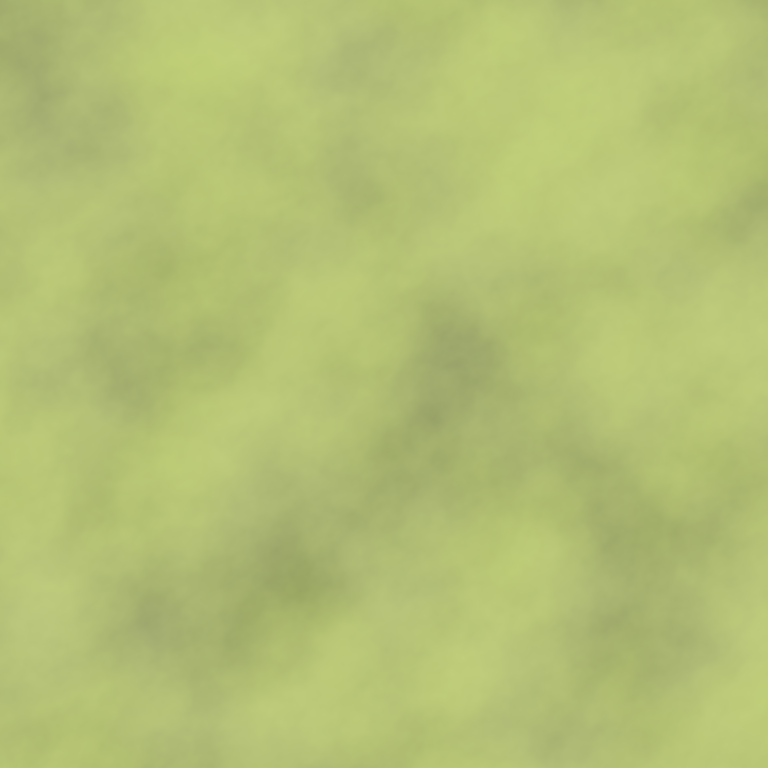
Give the GLSL for this texture, as a three.js fragment shader.

```glsl
// Soft mottled moss green: cloudy light patches with blurred darker stains.
// Rotated octaves of gradient noise set the shade, a slow second field drifts
// the hue towards grey, and a faint fine layer adds a felt-like grain.

varying vec2 vUv;

const vec3 SHADOW_COLOR = vec3(0.585, 0.625, 0.400);
const vec3 LIGHT_COLOR = vec3(0.752, 0.808, 0.480);
const vec3 GREY_DRIFT = vec3(0.000, -0.012, 0.030);

const float PATCH_SCALE = 4.2;     // patches across the canvas
const float GRAIN_SCALE = 52.0;    // grains across the canvas
const float DRIFT_SCALE = 5.0;
const float OCTAVE_GAIN = 0.5;
const int OCTAVES = 6;

const float SHADE_MEAN = 0.70;
const float SHADE_CONTRAST = 0.65;
const float LIGHT_ROLLOFF = 0.32;  // flattens lights, deepens stains
const float GRAIN_AMOUNT = 0.045;
const float STREAK_ANGLE = 0.6;
const float STREAK_STRETCH = 0.85;
const float TAU = 6.2831853;

mat2 rotation(float angle) {
  float c = cos(angle);
  float s = sin(angle);
  return mat2(c, s, -s, c);
}

// Pseudo-random unit vector for a lattice point
vec2 latticeGradient(vec2 cell) {
  vec3 p = fract(vec3(cell.xyx) * vec3(0.1031, 0.1030, 0.0973));
  p += dot(p, p.yzx + 33.33);
  float angle = TAU * fract((p.x + p.y) * p.z);
  return vec2(cos(angle), sin(angle));
}

float gradientNoise(vec2 p) {
  vec2 cell = floor(p);
  vec2 f = fract(p);
  vec2 u = f * f * f * (f * (f * 6.0 - 15.0) + 10.0);
  vec2 e = vec2(1.0, 0.0);
  float a = dot(latticeGradient(cell), f);
  float b = dot(latticeGradient(cell + e.xy), f - e.xy);
  float c = dot(latticeGradient(cell + e.yx), f - e.yx);
  float d = dot(latticeGradient(cell + e.xx), f - e.xx);
  return mix(mix(a, b, u.x), mix(c, d, u.x), u.y);
}

// Sum of octaves, each turned to hide the lattice
float cloudNoise(vec2 p) {
  mat2 turn = rotation(0.9);
  float sum = 0.0;
  float amplitude = 1.0;
  for (int i = 0; i < OCTAVES; i++) {
    sum += amplitude * gradientNoise(p);
    p = turn * p * 2.03 + vec2(17.3, 9.1);
    amplitude *= OCTAVE_GAIN;
  }
  return sum;
}

void main() {
  // Patches lean slightly along the rising diagonal
  vec2 p = rotation(-STREAK_ANGLE) * vUv;
  p.x *= STREAK_STRETCH;

  // Shade: broad lights with a long dark tail
  float cloud = cloudNoise(p * PATCH_SCALE + vec2(31.7, 12.4));
  float shade = SHADE_MEAN + SHADE_CONTRAST * cloud - LIGHT_ROLLOFF * cloud * cloud;

  // Faint fine grain
  float grain = gradientNoise(p * GRAIN_SCALE + 70.0);
  grain += 0.6 * gradientNoise(p * GRAIN_SCALE * 1.9 + 140.0);
  shade += GRAIN_AMOUNT * grain;

  // Hue drift, stronger in the shadows
  float drift = gradientNoise(vUv * DRIFT_SCALE + vec2(53.2, 88.6));
  drift += 0.5 * gradientNoise(vUv * DRIFT_SCALE * 2.3 + 24.0);

  vec3 color = mix(SHADOW_COLOR, LIGHT_COLOR, clamp(shade, -0.1, 1.05));
  color += GREY_DRIFT * drift * (1.2 - 0.5 * shade);
  gl_FragColor = vec4(color, 1.0);
}
```
